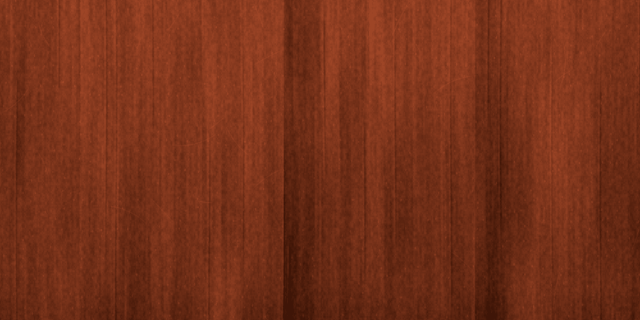
This texture is drawn by a WebGL 2 fragment shader. Its source:

```glsl
#version 300 es
precision highp float;
// Polished red-brown wood: upright strips, shaded bands, fine grain, seams and faint scratches.

uniform vec2 u_resolution;
out vec4 fragColor;

// Lengths are in canvas heights; tone runs from 0 (dark) to 1 (light).
const vec3 DARK_WOOD = vec3(0.32, 0.12, 0.05);
const vec3 LIGHT_WOOD = vec3(0.56, 0.24, 0.13);
const float TONE_BOTTOM = 0.37;
const float TONE_TOP = 0.94;
const float BAND_START = 0.886;
const float BAND_SPACING = 0.598;
const float BAND_WIDTH = 0.17;
const float BAND_DEPTH = 0.5;
const float STREAK_CONTRAST = 0.24;
const float GRAIN_CONTRAST = 0.30;
const float FLECK_CELL = 0.03;
const int SEAM_COUNT = 18;
const int SCRATCH_COUNT = 22;

float hash(vec2 p) {
    vec3 q = fract(vec3(p.xyx) * 0.1031);
    q += dot(q, q.yzx + 33.33);
    return fract((q.x + q.y) * q.z);
}

float valueNoise(vec2 p) {
    vec2 cell = floor(p);
    vec2 f = fract(p);
    f = f * f * (3.0 - 2.0 * f);
    float low = mix(hash(cell), hash(cell + vec2(1, 0)), f.x);
    float high = mix(hash(cell + vec2(0, 1)), hash(cell + vec2(1, 1)), f.x);
    return mix(low, high, f.y);
}

// Tone of one strip, drifting slowly along its length.
float stripTone(float id, float y, float seed) {
    float along = y * 2.2 + 9.0 * hash(vec2(id, seed));
    float row = floor(along);
    float start = hash(vec2(id + 37.0, row + seed));
    float end = hash(vec2(id + 37.0, row + 1.0 + seed));
    return mix(start, end, smoothstep(0.2, 0.8, fract(along))) - 0.5;
}

// One-dimensional cellular strips with uneven widths.
float strips(vec2 p, float width, float softness, float seed) {
    float x = p.x / width + 20.0;
    float id = floor(x);
    float edge = 0.1 + 0.8 * hash(vec2(id, seed + 5.0));
    float blend = (softness + 0.6 / u_resolution.y) / width;
    float side = smoothstep(edge - blend, edge + blend, fract(x));
    return mix(stripTone(id - 1.0, p.y, seed), stripTone(id, p.y, seed), side);
}

// Dark bands: crisp on the left, fading to the right.
float shadedBands(vec2 p) {
    float shade = 0.0;
    for (int i = 0; i < 2; i++) {
        float d = p.x - BAND_START - BAND_SPACING * float(i);
        float fade = 1.0 - smoothstep(0.3 * BAND_WIDTH, BAND_WIDTH, d);
        shade += smoothstep(-0.002, 0.004, d) * fade;
    }
    return shade * mix(1.1, 0.75, p.y);
}

// Thin dark joints with a light rim, each over part of the height.
float seams(vec2 p, float aspect) {
    float tone = 0.0;
    for (int i = 0; i < SEAM_COUNT; i++) {
        float id = float(i);
        float x = aspect * (id + hash(vec2(id, 61.0))) / float(SEAM_COUNT);
        float reach = 0.2 + 0.5 * hash(vec2(id, 62.0));
        float offset = abs(p.y - hash(vec2(id, 63.0)));
        float mask = 1.0 - smoothstep(0.6 * reach, reach, offset);
        float d = (p.x - x) / 0.0028;
        float rim = d + 2.0;
        tone += mask * (0.16 * exp(-rim * rim) - 0.26 * exp(-d * d));
    }
    return tone;
}

// Faint, slightly bent hairline scratches.
float scratches(vec2 p, float aspect) {
    float tone = 0.0;
    for (int i = 0; i < SCRATCH_COUNT; i++) {
        float id = float(i);
        vec2 center = vec2(aspect * hash(vec2(id, 71.0)), hash(vec2(id, 72.0)));
        float angle = 3.1416 * hash(vec2(id, 73.0));
        float halfLength = 0.03 + 0.07 * hash(vec2(id, 74.0));
        vec2 q = mat2(cos(angle), -sin(angle), sin(angle), cos(angle)) * (p - center);
        q.y += (hash(vec2(id, 75.0)) - 0.5) * 6.0 * q.x * q.x;
        float line = 1.0 - smoothstep(0.0005, 0.0035, abs(q.y));
        tone += line * (1.0 - smoothstep(0.4, 1.0, abs(q.x) / halfLength));
    }
    return 0.15 * tone;
}

// Sparse pale flecks, one per cell.
float flecks(vec2 p) {
    vec2 cell = floor(p / FLECK_CELL);
    vec2 spot = 0.2 + 0.6 * vec2(hash(cell + 11.0), hash(cell + 29.0));
    float d = length((fract(p / FLECK_CELL) - spot) * vec2(1.0, 0.7)) * FLECK_CELL;
    return 0.25 * step(0.7, hash(cell + 47.0)) * (1.0 - smoothstep(0.001, 0.004, d));
}

void main() {
    vec2 p = gl_FragCoord.xy / u_resolution.y;
    float aspect = u_resolution.x / u_resolution.y;
    vec2 bent = p + vec2(0.0015 * sin(5.0 * p.y + 3.0 * p.x), 0.0);

    // Broad light and shade
    float tone = mix(TONE_BOTTOM, TONE_TOP, smoothstep(-0.25, 1.05, p.y));
    tone -= BAND_DEPTH * shadedBands(p);
    float sideGap = min(p.x, aspect - p.x);
    tone -= 0.24 * (1.0 - smoothstep(0.0, 0.22, sideGap));
    tone -= 0.16 * (1.0 - smoothstep(0.0, 0.12, p.y));

    // Strips from wide to narrow
    tone += 0.26 * strips(bent, 0.16, 0.008, 3.0);
    tone += 0.36 * strips(bent, 0.065, 0.002, 17.0);
    tone += 0.24 * strips(bent, 0.022, 0.001, 31.0);

    // Fibres and fine grain
    tone += STREAK_CONTRAST * (valueNoise(bent * vec2(150.0, 6.0)) - 0.5);
    tone += GRAIN_CONTRAST * (valueNoise(p * vec2(140.0, 85.0)) - 0.5);
    tone += 0.7 * GRAIN_CONTRAST * (valueNoise(p * vec2(250.0, 210.0) + 40.0) - 0.5);

    // Wear
    tone += seams(bent, aspect) + scratches(p, aspect) + flecks(p);

    fragColor = vec4(mix(DARK_WOOD, LIGHT_WOOD, clamp(tone, -0.3, 1.25)), 1.0);
}
```
